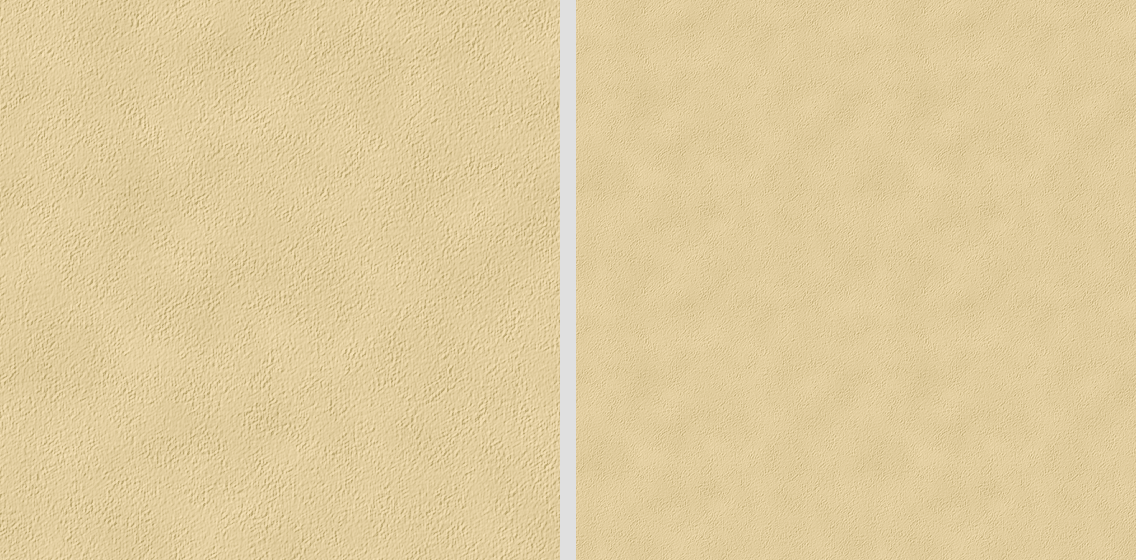
Left, the tile; right, the same tile 2 across and 2 down.
A Shadertoy shader for this texture:

```glsl
// Sand-coloured plaster with a fine, irregular relief lit from the upper left.
// Wrapping gradient noise forms a height field; its slope towards the light
// gives the shading, and broad noise varies the roughness and the tone.

const vec3 SHADOW_COLOR = vec3(0.79, 0.71, 0.51);
const vec3 LIGHT_COLOR = vec3(0.93, 0.85, 0.68);
const vec2 LIGHT_DIR = vec2(-0.85, 0.53);
const float SLOPE_STEP = 0.0008;
const float RELIEF_GAIN = 11.4;
const float MEAN_TONE = 0.63;
const float TONE_CONTRAST = 0.26;

// Integer hash of a lattice cell: two values from -1 to 1.
vec2 hashGradient(vec2 cell, float seed) {
    uvec3 n = uvec3(ivec3(vec3(cell, seed)));
    uint h = n.x * 1597u + n.y * 51749u + n.z * 7919u;
    h = (h ^ (h >> 16)) * 73244475u;
    h = (h ^ (h >> 15)) * 73244475u;
    h ^= h >> 16;
    return vec2(h & 65535u, h >> 16) / 32767.5 - 1.0;
}

// Contribution of one lattice corner, wrapped to the period.
float corner(vec2 cell, vec2 offset, vec2 local, vec2 period, float seed) {
    vec2 gradient = hashGradient(mod(cell + offset, period), seed);
    return dot(gradient, local - offset);
}

// Gradient noise that repeats after a whole number of cells.
float wrapNoise(vec2 p, vec2 period, float seed) {
    vec2 cell = floor(p);
    vec2 f = p - cell;
    vec2 w = f * f * f * (f * (f * 6.0 - 15.0) + 10.0);
    float a = corner(cell, vec2(0, 0), f, period, seed);
    float b = corner(cell, vec2(1, 0), f, period, seed);
    float c = corner(cell, vec2(0, 1), f, period, seed);
    float d = corner(cell, vec2(1, 1), f, period, seed);
    return mix(mix(a, b, w.x), mix(c, d, w.x), w.y);
}

// Noise with a whole-number shear, so slanted grains still tile.
float grain(vec2 uv, vec2 repeats, float shear, float seed) {
    vec2 slanted = vec2(uv.x - shear * uv.y, uv.y);
    return wrapNoise(slanted * repeats, repeats, seed);
}

// Plaster height: upright ridges, slanted ridges and fine grit.
float plasterHeight(vec2 uv) {
    return 0.45 * grain(uv, vec2(220, 115), 0.0, 1.0)
         + 0.38 * grain(uv, vec2(150, 130), 1.0, 2.0)
         + 0.18 * grain(uv, vec2(260, 230), 0.0, 3.0);
}

// Soft patches built from three octaves.
float patches(vec2 uv, float repeats, float seed) {
    float sum = 0.0;
    float weight = 1.0;
    for (int i = 0; i < 3; i++) {
        sum += weight * grain(uv, vec2(repeats), 0.0, seed + float(i));
        repeats *= 2.0;
        weight *= 0.6;
    }
    return sum;
}

// Slope facing the light, positive on lit sides.
float litSlope(vec2 uv, vec2 lightDir, float stepSize) {
    vec2 d = lightDir * stepSize;
    return plasterHeight(uv - d) - plasterHeight(uv + d);
}

// Flattens gentle slopes and sharpens steep ones, deepest in shadow.
float shapeRelief(float slope) {
    float steep = slope * (0.85 + 0.07 * slope * slope);
    return clamp(steep - 0.16 * (slope * slope - 1.0), -4.0, 2.0);
}

void mainImage(out vec4 fragColor, in vec2 fragCoord) {
    vec2 uv = fragCoord / iResolution.xy;

    // Relief, rougher in some small patches than in others
    float roughness = mix(0.62, 1.32, smoothstep(-0.5, 0.5, patches(uv, 18.0, 10.0)));
    float slope = RELIEF_GAIN * roughness * litSlope(uv, LIGHT_DIR, SLOPE_STEP);
    float relief = shapeRelief(slope);

    // Broad, faint changes of tone
    float tint = 0.17 * patches(uv, 7.0, 20.0);

    float tone = MEAN_TONE + TONE_CONTRAST * relief + tint;
    fragColor = vec4(mix(SHADOW_COLOR, LIGHT_COLOR, tone), 1.0);
}
```
